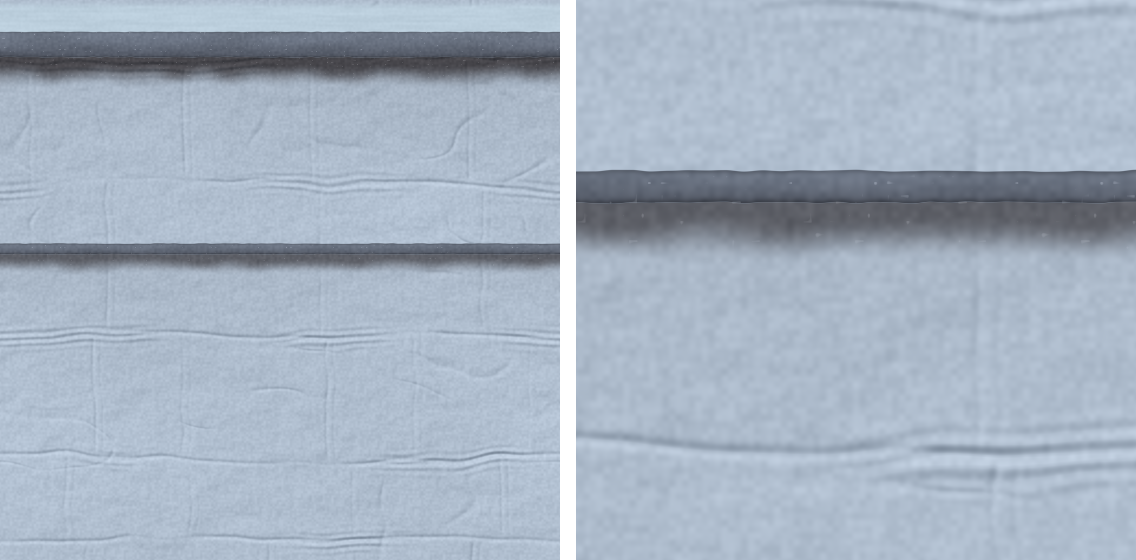
Left, the full canvas; right, a detail of the centre.
Write a WebGL 2 fragment shader that draws this texture.

```glsl
#version 300 es
precision highp float;

uniform vec2 u_resolution;
out vec4 outColor;

#define WALL vec3(0.695, 0.752, 0.818)
#define BOARD vec3(0.735, 0.810, 0.865)
#define FACE_TOP vec3(0.430, 0.465, 0.525)
#define FACE_LOW vec3(0.295, 0.315, 0.360)
#define SHADOW_TINT vec3(0.405, 0.370, 0.365)
#define UPPER_LEDGE vec2(0.057, 0.102)
#define LOWER_LEDGE vec2(0.435, 0.454)
#define COURSES 5
#define BED_WOBBLE 0.026
#define RELIEF 0.13
#define GRAIN 0.045

// Bricks in each course and their sideways shift
const int BRICKS[COURSES] = int[](4, 3, 5, 4, 3);
const float SHIFT[COURSES] = float[](0.30, 0.62, 0.80, 0.47, 0.52);

float hash(vec2 p) {
    return fract(sin(dot(p, vec2(127.1, 311.7))) * 43758.5);
}

// Value noise that wraps over the unit square
float noise(vec2 uv, vec2 cells, float seed) {
    vec2 p = uv * cells, i = floor(p), f = fract(p);
    f = f * f * (3.0 - 2.0 * f);
    vec2 a = mod(i, cells) + seed * 17.0;
    vec2 b = mod(i + 1.0, cells) + seed * 17.0;
    return mix(mix(hash(a), hash(vec2(b.x, a.y)), f.x),
               mix(hash(vec2(a.x, b.y)), hash(b), f.x), f.y);
}

float noiseLine(float x, float cells, float seed) {
    return noise(vec2(x, 0.0), vec2(cells, 1.0), seed);
}

float bump(float d, float width) {
    return exp(-d * d / (width * width));
}

// Depth of the wavy mortar bed; courses are tallest near the middle
float bedDepth(int k, float x) {
    float s = 0.2 * float(k) + 0.16;
    float seed = float(k % COURSES) + 1.0;
    float wave = noiseLine(x, 4.0, seed) - 0.5
               + 0.35 * (noiseLine(x, 17.0, seed + 6.0) - 0.5);
    return s + 0.06 * sin(6.28319 * (s - 0.46)) + BED_WOBBLE * wave;
}

// Painted brick relief
float height(vec2 q) {
    float h = 0.0;
    float rough = noise(q, vec2(14.0, 20.0), 21.0);

    // Lumpy paint
    for (int o = 0; o < 3; o++) {
        float scale = exp2(float(o));
        h += (noise(q, vec2(20.0, 26.0) * scale, 30.0 + float(o)) - 0.5) / scale;
    }

    // Scattered wrinkles
    float contour = noise(q, vec2(8.0, 15.0), 23.0) - 0.5 + 0.3 * (rough - 0.5);
    h -= 0.65 * bump(contour, 0.035) * smoothstep(0.52, 0.8, noise(q, vec2(6.0, 9.0), 24.0));

    for (int k = 0; k < COURSES; k++) {
        float seed = float(k);
        float bed = bedDepth(k, q.x);
        float e = q.y - bed;
        e -= round(e);

        // Bed groove with layered ridges beside it
        float open = mix(0.2, 1.0, smoothstep(0.2, 0.65, noiseLine(q.x, 7.0, seed + 40.0)));
        float layered = smoothstep(0.3, 0.75, noiseLine(q.x, 5.0, seed + 50.0));
        h -= open * bump(e, 0.0038);
        h += 0.55 * layered * bump(e - 0.004, 0.017) * sin(e * 480.0 + 5.0 * rough);

        // Upright joints between this bed and the next
        float tall = fract(bedDepth(k + 1, q.x) - bed);
        float v = fract(e);
        float inside = smoothstep(0.0, 0.015, v) * (1.0 - smoothstep(tall - 0.018, tall, v));
        for (int j = 0; j < BRICKS[k]; j++) {
            vec2 id = vec2(float(j), seed);
            float x = (float(j) + SHIFT[k]) / float(BRICKS[k]) + 0.07 * (hash(id + 3.0) - 0.5);
            float d = q.x - x + 0.009 * (noise(q, vec2(6.0, 22.0), 60.0) - 0.5);
            d -= round(d);
            float strength = mix(0.3, 0.85, hash(id + 9.0)) * mix(0.4, 1.0, rough);
            h -= inside * strength * (bump(d, 0.0035) + 0.4 * bump(d - 0.013, 0.003));
        }
    }
    return h;
}

float band(vec2 range, float t, float soft) {
    return smoothstep(range.x - soft, range.x + soft, t)
         * (1.0 - smoothstep(range.y - soft, range.y + soft, t));
}

// Dark ledge face and the shadow it casts below
vec3 addLedge(vec3 col, vec2 q, vec2 range, float reach, float strength, float soft) {
    float t = q.y + 0.0014 * (noise(q, vec2(90.0, 60.0), 70.0) - 0.5);
    float s = (t - range.y) / reach;
    float ragged = s + 0.25 * (noise(q, vec2(22.0, 30.0), 71.0) - 0.5);
    float shade = strength * (1.0 - smoothstep(0.2, 1.0, ragged));
    shade += 0.10 * exp(-max(s, 0.0) * 0.6) * (1.0 - shade);
    shade *= smoothstep(range.y - soft, range.y + soft, t);
    col *= mix(vec3(1.0), SHADOW_TINT, shade);

    float f = clamp((t - range.x) / (range.y - range.x), 0.0, 1.0);
    vec3 face = mix(FACE_TOP, FACE_LOW, f * f * mix(0.65, 1.0, strength));
    face *= 0.94 + 0.12 * noise(q, vec2(12.0, 70.0), 72.0);
    face *= 1.0 - 0.18 * bump(t - range.x, 0.002) - 0.2 * bump(t - range.y, 0.002);
    float cover = band(range, t, soft);
    float speck = smoothstep(0.86, 0.97, noise(q, vec2(260.0), 73.0));
    return mix(col, face, cover) + 0.13 * speck * max(cover, shade * 0.9);
}

void main() {
    vec2 uv = gl_FragCoord.xy / u_resolution;
    vec2 q = vec2(uv.x, 1.0 - uv.y);
    float soft = 0.75 / u_resolution.y;

    // Wall lit from the upper left
    vec2 toward = vec2(0.0011, 0.0017);
    float lit = height(q + toward) - height(q - toward);
    lit = clamp(lit, -1.3, 0.7) * (lit < 0.0 ? 1.25 : 0.65);
    vec3 col = WALL + RELIEF * lit;
    col *= 0.975 + 0.05 * noise(q, vec2(4.0, 5.0), 80.0);

    // Smooth board above the upper ledge, melting into the wall across the wrap
    float streak = noise(q, vec2(7.0, 160.0), 81.0) + noise(q, vec2(24.0, 240.0), 82.0) - 1.0;
    float board = smoothstep(0.0, 0.016, q.y) * (1.0 - smoothstep(0.057, 0.06, q.y));
    col = mix(col, BOARD + 0.025 * streak, board);

    col = addLedge(col, q, UPPER_LEDGE, 0.055, 1.0, soft);
    col = addLedge(col, q, LOWER_LEDGE, 0.036, 0.78, soft);

    // Fine grain
    float grain = noise(q, vec2(256.0), 90.0) + 0.6 * noise(q, vec2(150.0), 91.0) - 0.8;
    col += GRAIN * grain * (1.0 - 0.6 * board);
    outColor = vec4(clamp(col, 0.0, 1.0), 1.0);
}
```
